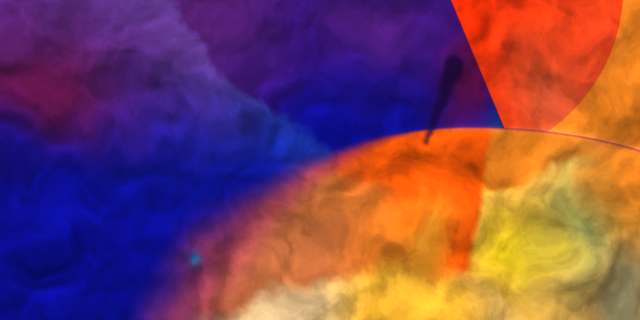
Write a Shadertoy shader that draws this background.

```glsl
const vec3 NAVY = vec3(0.04, 0.05, 0.54);
const vec3 INDIGO = vec3(0.19, 0.07, 0.46);
const vec3 PLUM = vec3(0.35, 0.13, 0.45);
const vec3 MAROON = vec3(0.42, 0.06, 0.20);
const vec3 LILAC = vec3(0.41, 0.29, 0.64);
const vec3 AZURE = vec3(0.12, 0.25, 0.63);
const vec3 CYAN = vec3(0.12, 0.50, 0.72);
const vec3 MAGENTA = vec3(0.52, 0.12, 0.36);
const vec3 SCARLET = vec3(0.98, 0.19, 0.03);
const vec3 BRICK = vec3(0.78, 0.32, 0.19);
const vec3 FLAME = vec3(0.92, 0.33, 0.04);
const vec3 TAN = vec3(0.76, 0.44, 0.25);
const vec3 AMBER = vec3(0.87, 0.47, 0.12);
const vec3 GOLD = vec3(0.96, 0.70, 0.19);
const vec3 CREAM = vec3(0.87, 0.73, 0.53);
const vec3 LEMON = vec3(0.86, 0.74, 0.08);
const vec3 SAGE = vec3(0.58, 0.62, 0.34);
const vec3 SLATE = vec3(0.50, 0.48, 0.36);

const vec2 DOME_CENTER = vec2(1.50, -0.075);
const vec2 DOME_RADII = vec2(1.12, 0.68);
const vec2 DISC_CENTER = vec2(1.40, 1.04);
const float DISC_RADIUS = 0.548;
const vec2 BEAM_TOP = vec2(1.409, 1.0);
const vec2 BEAM_NORMAL = vec2(0.923, 0.385);
const float WARP = 0.20;
const float RELIEF = 1.1;

float hash(vec2 p) {
    vec3 h = fract(vec3(p.xyx) * 0.1031);
    h += dot(h, h.yzx + 33.33);
    return fract((h.x + h.y) * h.z);
}

float noise(vec2 p) {
    vec2 i = floor(p), f = fract(p);
    f = f * f * (3.0 - 2.0 * f);
    return mix(mix(hash(i), hash(i + vec2(1, 0)), f.x),
               mix(hash(i + vec2(0, 1)), hash(i + vec2(1, 1)), f.x), f.y);
}

float fbm(vec2 p) {
    float sum = 0.0, amp = 0.5;
    for (int i = 0; i < 6; i++) {
        sum += amp * noise(p);
        p = mat2(1.6, 1.2, -1.2, 1.6) * p + 17.3;
        amp *= 0.5;
    }
    return sum;
}

// Soft elliptical patch of paint
float spot(vec2 p, vec2 center, vec2 radii) {
    vec2 d = (p - center) / radii;
    return exp(-dot(d, d));
}

vec3 nightSky(vec2 p, vec2 q) {
    float rise = q.y - 0.12 * smoothstep(0.7, 1.1, p.x);
    vec3 col = mix(NAVY, INDIGO, smoothstep(0.42, 0.78, rise));
    col = mix(col, PLUM, 0.9 * smoothstep(0.5, 0.95, rise) * (1.0 - smoothstep(0.6, 1.05, q.x)));
    col = mix(col, MAROON, 0.8 * spot(q, vec2(0.13, 0.72), vec2(0.24, 0.15)));
    col = mix(col, PLUM, 0.6 * spot(q, vec2(1.17, 0.94), vec2(0.16, 0.13)));
    col = mix(col, MAROON, 0.75 * spot(q, vec2(1.48, 0.76), vec2(0.10, 0.20)));
    col = mix(col, AZURE * 0.7, 0.9 * spot(p, vec2(1.56, 0.62), vec2(0.035, 0.06)));
    // Diagonal cloud bank, crisp on its upper right side
    float bank = dot(q - vec2(0.5, 1.0), vec2(0.67, 0.74));
    float body = smoothstep(0.015, -0.02, bank) * exp(min(bank, 0.0) * 5.0);
    body *= smoothstep(0.22, 0.55, q.y);
    return mix(col, mix(AZURE, LILAC, smoothstep(0.58, 0.88, q.y)), 0.72 * body);
}

vec3 warmDome(vec2 p, vec2 q) {
    vec3 col = mix(BRICK, FLAME, smoothstep(0.85, 1.25, q.x));
    // Dusty clouds below a falling diagonal
    float slope = dot(q - vec2(1.0, 0.52), vec2(0.62, 0.78));
    vec3 dust = mix(TAN, AMBER, smoothstep(0.9, 1.35, q.x));
    col = mix(col, dust, 0.85 * smoothstep(0.03, -0.06, slope));
    col = mix(col, GOLD, 0.7 * spot(q, vec2(1.34, 0.25), vec2(0.07, 0.08)));
    // Golden side with its upright left border
    float border = 1.47 + 0.14 * max(p.y - 0.2, 0.0);
    float side = smoothstep(-0.012, 0.025, mix(p.x, q.x, 0.3) - border);
    vec3 right = mix(AMBER, GOLD * 0.9, 0.4 * smoothstep(0.5, 0.2, q.y));
    float crown = 0.41 + 0.34 * (q.x - 1.5);
    float cloud = smoothstep(0.025, -0.015, q.y - crown) * smoothstep(1.89, 1.80, q.x);
    right = mix(right, mix(GOLD, CREAM, 0.35) * 0.97, 0.85 * cloud);
    right = mix(right, LEMON, 0.9 * spot(q, vec2(1.63, 0.24), vec2(0.14, 0.14)));
    right = mix(right, SAGE, 0.85 * spot(q, vec2(1.83, 0.29), vec2(0.11, 0.20)));
    right = mix(right, SLATE, 0.95 * spot(q, vec2(1.98, 0.06), vec2(0.17, 0.16)));
    col = mix(col, right, side);
    // Pale bank along the bottom
    float height = 0.17 * smoothstep(0.48, 1.2, p.x) * (1.0 - smoothstep(1.42, 1.70, p.x));
    vec3 pale = mix(CREAM, GOLD, smoothstep(0.9, 1.2, q.x));
    pale = mix(pale, CREAM, 0.5 * smoothstep(1.4, 1.58, q.x));
    return mix(col, pale, smoothstep(0.035, -0.035, q.y - height) * smoothstep(1.75, 1.55, p.x));
}

void mainImage(out vec4 fragColor, in vec2 fragCoord) {
    vec2 p = fragCoord / iResolution.y;
    p.x *= 2.0 * iResolution.y / iResolution.x;
    float px = 1.0 / iResolution.y;
    vec2 q = p + WARP * (vec2(fbm(p * 5.0), fbm(p * 5.0 + 41.0)) - 0.5);
    float relief = fbm(q * 7.0) - fbm(q * 7.0 + vec2(-0.15, 0.25));

    // Sky, then the scarlet disc cut by a slanted beam
    vec3 col = nightSky(p, q);
    float beam = dot(p - BEAM_TOP, BEAM_NORMAL);
    vec3 glass = mix(SCARLET, BRICK, 0.9 * spot(q, vec2(1.72, 0.68), vec2(0.17, 0.21)));
    glass = mix(glass, BRICK, 0.4 * smoothstep(1.6, 1.9, q.x));
    vec3 outer = mix(AMBER, FLAME, smoothstep(0.4, 0.7, fbm(q * 4.0 + 9.0)));
    float disc = smoothstep(-px, px, DISC_RADIUS - length(p - DISC_CENTER));
    col = mix(col, mix(outer, glass, disc), smoothstep(-px, px, beam));

    // Dome: hazy on the left, crisp along the top
    float depth = (1.0 - length((p - DOME_CENTER) / DOME_RADII)) * DOME_RADII.y;
    float haze = mix(0.17, 0.004 + px, smoothstep(0.55, 1.35, p.x));
    float edge = depth + 0.5 * haze * (q.x - p.x + q.y - p.y) / WARP;
    col = mix(col, MAGENTA, smoothstep(0.0, haze, edge));
    col = mix(col, warmDome(p, q), smoothstep(0.0, 1.8 * haze, edge));
    col += 0.07 * exp(-abs(depth) * 130.0) * smoothstep(1.0, 1.5, p.x);

    // Dark brush smear and a small cyan fleck
    vec2 axis = vec2(-0.085, -0.24), rel = mix(p, q, 0.25) - vec2(1.42, 0.80);
    float along = clamp(dot(rel, axis) / dot(axis, axis), 0.0, 1.0);
    float smear = smoothstep(0.012, -0.012, length(rel - axis * along) - mix(0.03, 0.004, along));
    col = mix(col, INDIGO * 0.5, 0.75 * smear);
    col = mix(col, CYAN, 0.8 * spot(q, vec2(0.63, 0.20), vec2(0.025, 0.03)));

    col *= 1.0 + RELIEF * relief;
    fragColor = vec4(clamp(col, 0.0, 1.0), 1.0);
}
```
